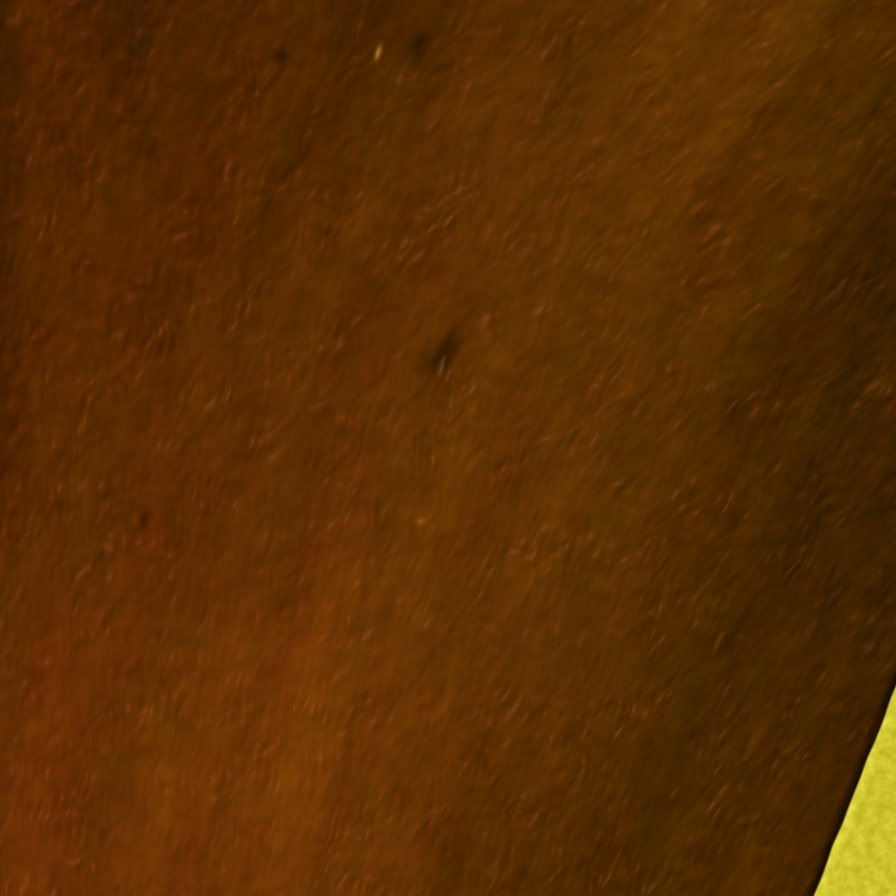
This texture is drawn by a Shadertoy shader. Its source:

```glsl
float hash(vec2 p) {
    vec3 q = fract(p.xyx * vec3(0.1031, 0.1030, 0.0973));
    q += dot(q, q.yzx + 33.33);
    return fract((q.x + q.y) * q.z);
}

// Smooth gradient noise, centred on zero
float noise(vec2 p) {
    vec2 cell = floor(p), f = fract(p);
    vec2 w = f * f * f * (f * (f * 6.0 - 15.0) + 10.0);
    float value[4];
    for (int i = 0; i < 4; i++) {
        vec2 corner = vec2(i % 2, i / 2);
        float angle = 6.2832 * hash(cell + corner);
        value[i] = dot(vec2(cos(angle), sin(angle)), f - corner);
    }
    return 1.5 * mix(mix(value[0], value[1], w.x), mix(value[2], value[3], w.x), w.y);
}

float fbm(vec2 p) {
    float sum = 0.0, amplitude = 0.6;
    for (int i = 0; i < 4; i++) {
        sum += amplitude * noise(p);
        p = mat2(0.8, 0.6, -0.6, 0.8) * p * 2.03 + 17.3;
        amplitude *= 0.55;
    }
    return sum;
}

// Soft elongated spot, leaning with the grain
float spot(vec2 p, vec2 centre, vec2 radius) {
    vec2 d = p - centre;
    d.x -= 0.25 * d.y;
    d /= radius;
    return exp(-dot(d, d));
}

// Broad light: a bright diagonal ridge that fades to both sides
float broadLight(vec2 p) {
    float side = p.x - 0.27 - 0.55 * p.y;
    float light = 0.408 - 0.05 * p.y;
    light -= 0.105 * smoothstep(0.04, 0.4, side);
    light -= 0.06 * smoothstep(0.0, 0.5, -side) * p.y;
    light -= 0.035 * smoothstep(0.75, 1.0, p.x);
    light -= 0.05 * smoothstep(0.045, 0.0, p.x) * smoothstep(0.2, 0.7, p.y);
    return light + 0.045 * spot(p, vec2(0.32, 0.16), vec2(0.11, 0.17));
}

// Dense fibre relief, lit from one side
float fibreRelief(vec2 grain) {
    vec2 q = grain * vec2(105.0, 46.0);
    q += 0.5 * vec2(noise(q * 0.4), noise(q * 0.4 + 19.0));
    float relief = noise(q) - noise(q + vec2(0.5, -0.4));
    q = q * 1.75 + 7.7;
    return relief + 0.8 * (noise(q) - noise(q + vec2(0.6, -0.4)));
}

vec3 woodColor(vec2 p) {
    // Grain leans further to the right across the board
    vec2 grain = vec2(p.x - (0.08 + 0.4 * p.x) * p.y, p.y);
    grain.x += 0.006 * noise(p * 6.0);

    float light = broadLight(p);
    light += 0.052 * fbm(grain * vec2(15.0, 2.5));
    light += 0.036 * fbm(grain * vec2(38.0, 13.0) + 9.0);
    light += 0.030 * fbm(p * 34.0 + 31.0);

    // Fibres gather in rough clumps, with pale crests
    float clump = smoothstep(-0.5, 0.7, fbm(p * 17.0 + 3.0));
    float relief = fibreRelief(grain) * (0.45 + 0.95 * clump);
    light += 0.027 * relief;
    float crest = smoothstep(0.75, 1.7, relief);
    light += 0.04 * crest;

    // Knot and small bruises
    light -= 0.15 * spot(p, vec2(0.498, 0.608), vec2(0.009, 0.024));
    light -= 0.08 * spot(p, vec2(0.482, 0.597), vec2(0.013, 0.016));
    light -= 0.11 * spot(p, vec2(0.466, 0.947), vec2(0.009, 0.016));
    light -= 0.12 * spot(p, vec2(0.313, 0.938), vec2(0.007, 0.008));
    light -= 0.09 * spot(p, vec2(0.161, 0.421), vec2(0.005, 0.012));
    light -= 0.06 * spot(p, vec2(0.818, 0.530), vec2(0.007, 0.014));

    // Red on the left, olive on the right
    float greenness = mix(0.455, 0.535, smoothstep(0.0, 0.85, p.x));
    greenness += 0.045 * fbm(grain * vec2(17.0, 3.5) + 71.0);
    greenness += 0.035 * fbm(p * 30.0 + 53.0);
    vec3 color = light * vec3(1.0, greenness, 0.0);
    color.b = max(0.0, 0.14 * (light - 0.31)) + 0.05 * crest;

    // Pale chips
    float chips = spot(p, vec2(0.422, 0.941), vec2(0.003, 0.008));
    chips += 0.5 * spot(p, vec2(0.493, 0.590), vec2(0.003, 0.009));
    chips += 0.4 * spot(p, vec2(0.470, 0.418), vec2(0.005, 0.004));
    return color + chips * vec3(0.36, 0.28, 0.18);
}

void mainImage(out vec4 fragColor, in vec2 fragCoord) {
    vec2 p = fragCoord / iResolution.xy;
    vec3 color = woodColor(p);

    // Dark rim and yellow corner
    float edge = p.x - 0.908 - 0.392 * p.y + 0.0015 * noise(p * 28.0);
    color *= 1.0 - 0.6 * smoothstep(-0.015, -0.001, edge);
    vec3 yellow = vec3(0.80, 0.76, 0.17);
    yellow += vec3(0.10, 0.10, 0.09) * fbm(p * 85.0);
    yellow += 0.06 * smoothstep(0.018, 0.0, edge);
    float blur = max(0.002, 1.0 / iResolution.y);
    color = mix(color, yellow, smoothstep(-blur, blur, edge));

    fragColor = vec4(clamp(color, 0.0, 1.0), 1.0);
}
```
